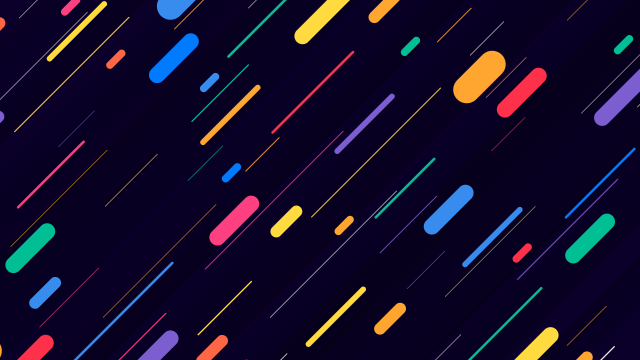
Write a WebGL 2 fragment shader that draws this background.

```glsl
#version 300 es
precision highp float;
// Bright rounded bars and hairlines rising at 45 degrees over dark, faintly banded indigo.
// The rotated plane is cut into alternating lanes (bold, hair) of offset cells; each cell
// holds one capsule at a random place, so shapes never overlap and no neighbours are read.

uniform vec2 u_resolution;
out vec4 fragColor;

// Lengths are fractions of the canvas height
const vec2 BOLD_CELL = vec2(0.490, 0.081);   // length along, width across
const vec2 HAIR_CELL = vec2(0.620, 0.0255);
const float ROW = BOLD_CELL.y + HAIR_CELL.y;
const float GAP = 0.0022;                    // clearance inside a cell
const vec2 HAIR_SPAN = vec2(0.13, 0.56);     // shortest, longest
const vec2 HAIR_RADIUS = vec2(0.0010, 0.0018);
const float HAIR_FADE = 0.6;                 // opacity of the faintest hairline
const float BAND = 0.21;                     // width of a background band
const float SEED = 17.0;

const vec3 INDIGO_DARK  = vec3(0.022, 0.000, 0.100);
const vec3 INDIGO_LIGHT = vec3(0.042, 0.000, 0.172);
const vec3 BLUE   = vec3(0.22, 0.55, 0.93);
const vec3 AZURE  = vec3(0.00, 0.48, 1.00);
const vec3 PURPLE = vec3(0.49, 0.37, 0.82);
const vec3 GREEN  = vec3(0.00, 0.75, 0.58);
const vec3 YELLOW = vec3(1.00, 0.86, 0.25);
const vec3 ORANGE = vec3(1.00, 0.65, 0.19);
const vec3 CORAL  = vec3(1.00, 0.40, 0.27);
const vec3 RED    = vec3(1.00, 0.19, 0.29);
const vec3 PINK   = vec3(1.00, 0.25, 0.50);
const vec3 WHITE  = vec3(1.00, 0.98, 0.95);

// Bold kinds as (span, radius): huge, long, big, small, tiny, thick line, thin line
const vec2 KINDS[7] = vec2[7](
    vec2(0.100, 0.0375), vec2(0.252, 0.0225), vec2(0.132, 0.0225), vec2(0.079, 0.0163),
    vec2(0.046, 0.0105), vec2(0.215, 0.0078), vec2(0.390, 0.0035));
const int THIN = 6;

// How often each kind occurs in one cycle of slots
const int SLOTS = 17;
const int KIND_OF_SLOT[SLOTS] = int[SLOTS](0, 1, 2, 2, 2, 3, 3, 3, 4, 4, 4, 4, 5, 5, 6, 6, 6);

const vec3 BOLD_COLORS[12] = vec3[12](
    ORANGE, PURPLE, BLUE, GREEN, AZURE, ORANGE,
    BLUE, YELLOW, GREEN, PINK, RED, CORAL);
const vec3 HAIR_COLORS[8] = vec3[8](
    WHITE, ORANGE, WHITE, PINK, YELLOW, WHITE, GREEN, PURPLE);

// Three random values in 0..1 without sine
vec3 hash(vec2 p) {
    vec3 h = fract((p.xyx + SEED) * vec3(0.1031, 0.1030, 0.0973));
    h += dot(h, h.yxz + 33.33);
    return fract((h.xxy + h.yzz) * h.zyx);
}

float capsule(vec2 q, float span, float radius) {
    q.x -= clamp(q.x, -0.5 * span, 0.5 * span);
    return length(q) - radius;
}

// Capsule moved at random within the free room of its cell
float placedCapsule(vec2 q, vec2 cell, vec2 size, vec2 rnd) {
    vec2 room = cell - vec2(size.x, 0.0) - 2.0 * (size.y + GAP);
    return capsule(q - (rnd - 0.5) * max(room, 0.0), size.x, size.y);
}

// Wide diagonal bands, each a faint ramp ending in a crisp edge
vec3 background(float across, float pixel) {
    float t = across / BAND;
    float i = floor(t), f = t - i;
    vec3 here = hash(vec2(i, 71.0)), next = hash(vec2(i + 1.0, 71.0));
    float edge = smoothstep(-pixel, pixel, (f - 0.25 - 0.5 * here.z) * BAND);
    float tone = mix(mix(here.x, here.y, f), mix(next.x, next.y, f), edge);
    return mix(INDIGO_DARK, INDIGO_LIGHT, tone);
}

void main() {
    float pixel = 1.0 / u_resolution.y;
    vec2 p = gl_FragCoord.xy * pixel;
    float along = (p.x + p.y) * inversesqrt(2.0);
    float across = (p.y - p.x) * inversesqrt(2.0);

    // Lane and cell
    float row = floor(across / ROW);
    float y = across - row * ROW;
    bool bold = y < BOLD_CELL.y;
    vec2 cell = bold ? BOLD_CELL : HAIR_CELL;
    float lane = 2.0 * row + (bold ? 0.0 : 1.0);
    float x = along / cell.x + hash(vec2(lane, 29.0)).x;
    float col = floor(x);
    vec2 q = vec2(x - col - 0.5, 0.0) * cell;
    q.y = y - (bold ? 0.0 : BOLD_CELL.y) - 0.5 * cell.y;

    vec3 place = hash(vec2(lane, col));
    vec3 look = hash(vec2(col + 43.0, lane + 7.0));
    vec2 size;
    vec3 color;
    float opacity = 1.0;
    if (bold) {
        // A lattice walk through the slots spreads kinds and colours evenly
        int turn = int(mod(13.0 * row + 6.0 * col, float(2 * SLOTS)));
        int slot = turn % SLOTS;
        int kind = KIND_OF_SLOT[slot];
        size = KINDS[kind];
        if (kind == THIN) size.x *= mix(0.55, 1.1, look.x);
        color = BOLD_COLORS[(slot + 6 * (turn / SLOTS)) % 12];
    } else {
        size.x = mix(HAIR_SPAN.x, HAIR_SPAN.y, look.x * look.x);
        size.y = mix(HAIR_RADIUS.x, HAIR_RADIUS.y, look.y * look.y);
        color = HAIR_COLORS[int(look.z * 8.0) % 8];
        opacity = mix(HAIR_FADE, 1.0, look.y);
    }

    float d = placedCapsule(q, cell, size, place.xy);
    float cover = opacity * clamp(0.5 - d / pixel, 0.0, 1.0);
    fragColor = vec4(mix(background(across, pixel), color, cover), 1.0);
}
```
